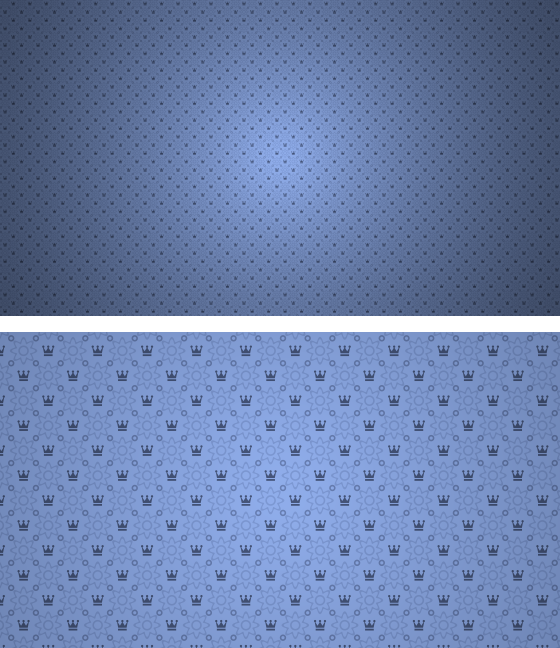
Top, the full canvas; bottom, a detail of the centre.
Give the GLSL for this pattern, as a WebGL 1 fragment shader.

```glsl
precision highp float;

uniform vec2 u_resolution;

const vec2 REPEATS = vec2(34.0, 19.0);
const vec2 PHASE = vec2(0.81, 0.79);       // crown position inside a cell
const vec3 GLOW_COLOR = vec3(0.587, 0.708, 0.960);
const float GLOW_FALLOFF = 0.89;
const float GLOW_CORE = 0.05;              // rounds off the brightest point
const float EDGE_BLEND = 0.04;             // flattens the glow at the borders
const vec3 CROWN_TINT = vec3(0.48, 0.49, 0.52);
const vec3 RING_TINT = vec3(0.72, 0.73, 0.76);
const vec3 ROSETTE_TINT = vec3(0.87, 0.88, 0.90);
const float RING_RADIUS = 0.048;
const float LINE_HALF_WIDTH = 0.016;
const float POINT_SPACING = 0.10;
const int SAMPLES = 3;

float box(vec2 p, vec2 halfSize) {
  vec2 d = abs(p) - halfSize;
  return length(max(d, 0.0)) + min(max(d.x, d.y), 0.0);
}

float ring(vec2 p, float radius) {
  return abs(length(p) - radius) - LINE_HALF_WIDTH;
}

// Offset to the nearest centre of a staggered lattice
vec2 staggered(vec2 p) {
  vec2 corner = fract(p + 0.5) - 0.5;
  vec2 middle = fract(p) - 0.5;
  return dot(corner, corner) < dot(middle, middle) ? corner : middle;
}

// Band, three-pointed body and a bead on each point
float crown(vec2 p) {
  float band = box(p - vec2(0.0, -0.088), vec2(0.088, 0.018));
  float nearest = clamp(floor(p.x / POINT_SPACING + 0.5), -1.0, 1.0);
  float fromPoint = p.x - nearest * POINT_SPACING;
  float top = 0.07 - 1.6 * abs(fromPoint);
  float side = abs(p.x) - 0.095 - 0.2 * p.y;
  float body = max(max(-0.05 - p.y, 0.53 * (p.y - top)), side);
  float bead = length(vec2(fromPoint, p.y - 0.083)) - 0.023;
  return min(band, min(body, bead));
}

// Eight-petalled outline around a small ring
float rosette(vec2 p) {
  float radius = length(p);
  float petals = cos(8.0 * atan(p.y, p.x + 1e-5));
  float outline = abs(radius - 0.21 - 0.045 * petals) * 0.7 - LINE_HALF_WIDTH;
  return min(outline, ring(p, 0.09));
}

float coverage(float d, float pixel) {
  return clamp(0.5 - d / pixel, 0.0, 1.0);
}

vec3 ornamentTint(vec2 uv, float pixel) {
  vec2 p = uv * REPEATS - PHASE;
  vec2 ringPos = 0.5 * (fract(2.0 * p) - 0.5);
  vec3 tint = vec3(1.0);
  tint = mix(tint, ROSETTE_TINT,
             coverage(rosette(staggered(p + vec2(0.5, 0.0))), pixel));
  tint = mix(tint, RING_TINT, coverage(ring(ringPos, RING_RADIUS), pixel));
  return mix(tint, CROWN_TINT, coverage(crown(staggered(p)), pixel));
}

// Radial light whose slope vanishes at the borders, so that it tiles
vec3 glow(vec2 uv) {
  vec2 halfSize = vec2(0.5 * u_resolution.x / u_resolution.y, 0.5);
  vec2 toEdge = halfSize * (1.0 - abs(2.0 * uv - 1.0));
  vec2 p = halfSize - sqrt(toEdge * toEdge + EDGE_BLEND * EDGE_BLEND);
  float radius = sqrt(dot(p, p) + GLOW_CORE * GLOW_CORE);
  return GLOW_COLOR * exp(-GLOW_FALLOFF * radius);
}

void main() {
  float grid = float(SAMPLES);
  float pixel = REPEATS.y / (u_resolution.y * grid);
  vec3 tint = vec3(0.0);

  // Supersample the fine ornament
  for (int j = 0; j < SAMPLES; j++) {
    for (int i = 0; i < SAMPLES; i++) {
      vec2 offset = (vec2(float(i), float(j)) + 0.5) / grid - 0.5;
      tint += ornamentTint((gl_FragCoord.xy + offset) / u_resolution, pixel);
    }
  }
  tint /= grid * grid;

  gl_FragColor = vec4(glow(gl_FragCoord.xy / u_resolution) * tint, 1.0);
}
```
